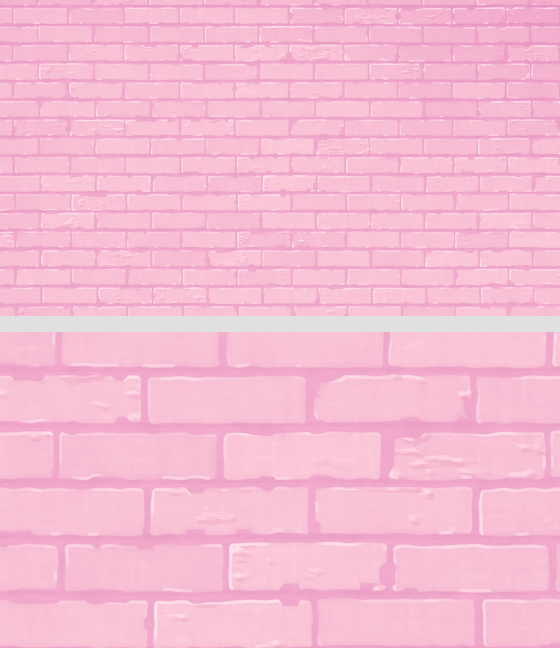
Top, the full canvas; bottom, a detail of the centre.
This texture is drawn by a WebGL 1 fragment shader. Its source:

```glsl
precision highp float;
// Painted pink brick wall in running bond, about 17 courses by 10 bricks.
// Each brick is a rounded box with noisy edges, a pale rim on its top and left,
// soft paint streaks and small chips; a broad gradient tints the whole wall.

uniform vec2 u_resolution;

float hash(vec2 p) {
  return fract(sin(dot(p, vec2(127.1, 311.7))) * 43758.547);
}

float noise(vec2 p) {
  vec2 i = floor(p);
  vec2 f = fract(p);
  f = f * f * (3.0 - 2.0 * f);
  return mix(mix(hash(i), hash(i + vec2(1.0, 0.0)), f.x),
             mix(hash(i + vec2(0.0, 1.0)), hash(i + 1.0), f.x), f.y);
}

float fbm(vec2 p) {
  float sum = 0.0;
  float amp = 0.5;
  for (int i = 0; i < 4; i++) {
    sum += amp * noise(p);
    p = p * 2.03 + 17.3;
    amp *= 0.5;
  }
  return sum / 0.9375;
}

float roundedBox(vec2 p, vec2 halfSize, float radius) {
  vec2 d = abs(p) - halfSize + radius;
  return length(max(d, 0.0)) + min(max(d.x, d.y), 0.0) - radius;
}

// Raised paint blobs and scars, stretched along the course
float blobs(vec2 p) {
  return smoothstep(0.66, 0.76, fbm(p * vec2(1.6, 4.0) + 40.0));
}

void main() {
  // Wall coordinates: one unit is one course, y runs downward
  vec2 frag = gl_FragCoord.xy / u_resolution.y;
  vec2 wall = vec2(frag.x, 1.0 - frag.y) * 16.94;
  vec2 uv = gl_FragCoord.xy / u_resolution;
  float px = 16.94 / u_resolution.y;

  // Running bond, with bricks slightly narrower toward the right
  float course = wall.y - 1.353 + 0.025 * (noise(vec2(wall.x * 0.4, 3.0)) - 0.5);
  float row = floor(course);
  float u = wall.x / 2.992 - 0.6815;
  u += 0.0023 * u * u - 0.0045 * row + 0.46 * mod(row, 2.0);
  u += 0.025 * (hash(vec2(row, 8.0)) - 0.5);
  vec2 id = vec2(floor(u), row);
  float tone = hash(id + 2.7);
  float wear = hash(id + 9.1);

  // Brick outline, irregular in position, size and edge
  vec2 local = (vec2(fract(u), fract(course)) - 0.5) * vec2(2.94, 1.0);
  local += 0.035 * (vec2(hash(id + 5.0), hash(id + 6.0)) - 0.5);
  local.y += 0.015 * (wear - 0.5) * local.x;
  vec2 rough = vec2(noise(wall * 4.0), noise(wall * 4.0 + 31.0)) - 0.5;
  float d = roundedBox(local + rough * 0.045, vec2(1.395, 0.405), 0.07);
  d += 0.12 * smoothstep(0.66, 0.85, noise(wall * 2.3 + 60.0)) * wear;
  float face = 1.0 - smoothstep(-0.5 * px, 0.5 * px + 0.02, d);

  // Broad light: paler at lower left and centre, deeper at the upper right
  float light = 0.76 - 0.45 * smoothstep(0.45, 1.0, uv.x) * smoothstep(0.2, 1.0, uv.y);
  light -= 0.22 * smoothstep(0.7, 1.0, uv.y) + 0.12 * smoothstep(0.2, 0.0, uv.x);
  light += 0.16 * (fbm(wall * 0.3) - 0.5);

  // Mortar, deepest just below each brick
  vec3 mortar = mix(vec3(0.915, 0.605, 0.775), vec3(0.955, 0.685, 0.805), light);
  mortar += 0.04 * (fbm(wall * 3.0) - 0.5);
  mortar -= vec3(0.012, 0.025, 0.014) * smoothstep(0.38, 0.43, local.y);

  // Brick paint with fine streaks both ways
  float streak = noise(wall * vec2(1.5, 14.0)) + noise(wall * vec2(11.0, 1.5)) - 1.0;
  float shade = light + 0.32 * (tone - 0.5) + 0.13 * streak + 0.22 * (fbm(wall * 1.3) - 0.5);
  vec3 paint = mix(vec3(0.95, 0.675, 0.80), vec3(0.985, 0.79, 0.85), shade);
  paint -= vec3(0.01, 0.022, 0.012) * smoothstep(-0.1, 0.0, d);
  vec3 color = mix(mortar, paint, face);

  // Relief of blobs, stronger on worn bricks
  float relief = blobs(wall + vec2(0.05, 0.06)) - blobs(wall - vec2(0.01, 0.02));
  relief *= smoothstep(0.4, 1.0, wear) * face;
  color += vec3(0.03, 0.09, 0.06) * clamp(relief, -0.6, 1.0);

  // Pale rim along the top and left, broken by noise
  float topSide = smoothstep(-0.32, -0.38, local.y);
  float leftSide = smoothstep(-1.31, -1.37, local.x);
  float rightSide = 0.25 * smoothstep(1.31, 1.37, local.x);
  float side = max(max(topSide * 0.85, leftSide), rightSide);
  float rim = 1.0 - smoothstep(0.015, 0.025 + px, abs(d + 0.015));
  float broken = smoothstep(0.2, 0.7, noise(wall * vec2(1.8, 2.2) + 80.0));
  color = mix(color, vec3(1.0, 0.90, 0.93), rim * side * broken * (0.4 + 0.55 * wear));

  // Occasional bright fleck where paint bulges over the lower edge
  float fleck = smoothstep(0.76, 0.88, noise(wall * vec2(3.0, 4.0) + 12.0));
  color = mix(color, vec3(1.0, 0.88, 0.92), 0.6 * fleck * rim);

  gl_FragColor = vec4(color + 0.012 * (noise(wall * 16.0) - 0.5), 1.0);
}
```
